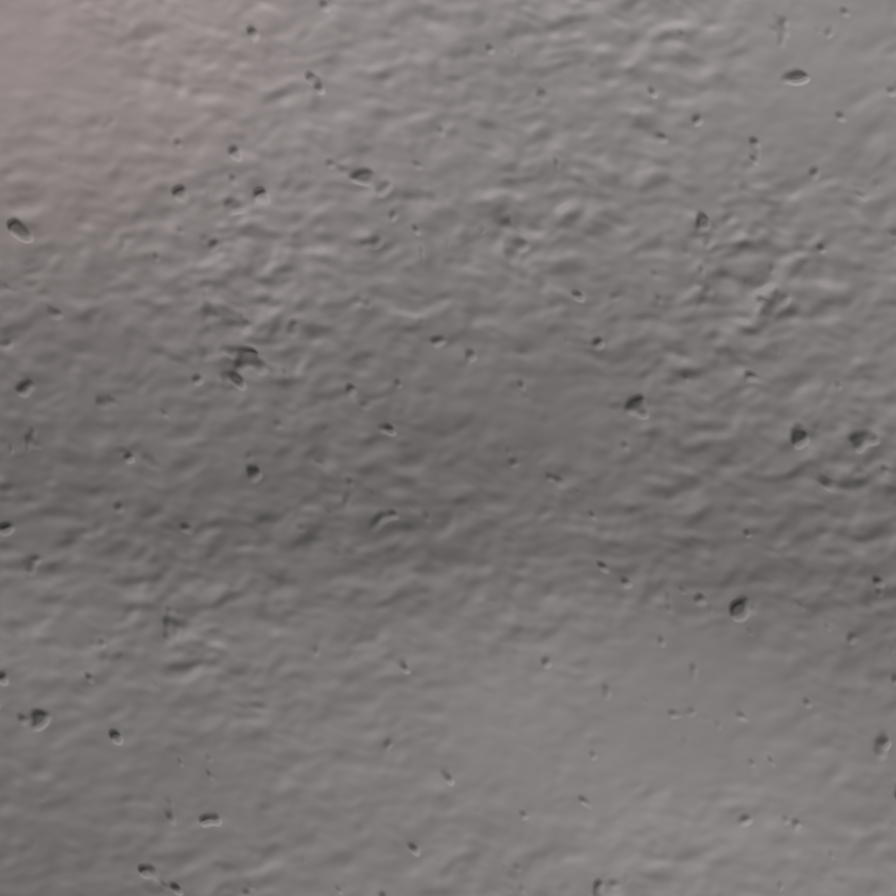
A Shadertoy shader for this texture:

```glsl
// Weathered grey plaster: soft trowelled relief with clustered, side-lit pits.
#define RELIEF_SCALE vec2(33.0, 46.0)
#define STREAK_SCALE vec2(12.0, 68.0)
#define PIT_SCALE vec2(31.0, 35.0)
#define CLUSTER_SCALE vec2(6.0, 8.0)
#define PIT_DEPTH 1.25
#define SLOPE_GAIN 0.096
#define PIT_SHADOW 0.085
#define BASE_TONE 0.521
#define BAND_DEPTH 0.088
#define LIGHT_DIR vec2(-0.5, 0.866)
#define LIGHT_STEP 0.0036
#define STONE_TINT vec3(1.0, 0.963, 0.961)

vec3 hash3(vec2 cell, float seed) {
    vec3 q = fract(vec3(cell.xyx + seed * 17.3) * vec3(0.1031, 0.1030, 0.0973));
    q += dot(q, q.yxz + 33.33);
    return fract((q.xxy + q.yzz) * q.zyx);
}

// Rounded bump with compact support, randomly turned and slightly oval.
float bump(vec2 offset, float turn) {
    float c = cos(turn), s = sin(turn);
    vec2 d = mat2(c, -s, s, c) * offset * vec2(1.0, 1.3);
    float w = max(0.0, 1.0 - dot(d, d));
    return w * w * w;
}

// Cellular noise of raised and sunken bumps, centred on zero.
float cellRelief(vec2 p, float seed) {
    vec2 cell = floor(p);
    float sum = 0.0;
    for (int j = -1; j <= 1; j++)
    for (int i = -1; i <= 1; i++) {
        vec2 c = cell + vec2(i, j);
        vec3 r = hash3(c, seed);
        sum += (2.0 * r.z - 1.0) * bump(p - c - r.xy, r.z * 40.0);
    }
    return sum;
}

vec2 roughen(vec2 p) {
    return p + 0.0025 * sin(p.yx * vec2(83.0, 67.0) + 1.5 * sin(p * 31.0));
}

// Ragged pits: peaks of two noise layers, crowded where clusters lie.
float pitDepth(vec2 p) {
    vec2 q = roughen(p);
    float cluster = smoothstep(0.18, 0.75, cellRelief(p * CLUSTER_SCALE, 3.0));
    float field = cellRelief(q * PIT_SCALE, 5.0)
                + 0.55 * cellRelief(q * PIT_SCALE * 2.2, 23.0)
                + 0.42 * cluster;
    field -= 0.12 * (1.0 - smoothstep(0.12, 0.42, p.y));
    return 1.3 * smoothstep(0.72, 1.45, field);
}

float surfaceHeight(vec2 p, float pit) {
    vec2 q = roughen(p);
    float patches = max(0.35, 0.9 + 0.9 * cellRelief(p * 5.0, 11.0));
    float worn = patches * mix(0.6, 1.0, smoothstep(0.12, 0.45, p.y));
    float relief = cellRelief(q * RELIEF_SCALE, 7.0)
                 + 0.42 * cellRelief(q * RELIEF_SCALE * 1.9, 13.0)
                 + 0.25 * cellRelief(q * STREAK_SCALE, 19.0);
    return worn * relief - PIT_DEPTH * pit;
}

// Broad lighting: a dark band below the middle, paler top and foot.
float broadTone(vec2 p) {
    float bandY = p.y - 0.42 + 0.12 * (p.x - 0.5) + 0.015 * sin(p.x * 7.0);
    float width = bandY < 0.0 ? 0.13 : 0.28;
    float band = exp(-bandY * bandY / (width * width));
    float corner = exp(-8.0 * dot(p, p));
    float mottling = 0.006 * sin(p.x * 9.0 + 2.0 * sin(p.y * 6.0))
                   + 0.014 * cellRelief(p * vec2(8.0, 11.0), 29.0);
    return BASE_TONE - BAND_DEPTH * band - 0.085 * corner
         + 0.024 * smoothstep(0.72, 1.0, p.y) + mottling;
}

void mainImage(out vec4 fragColor, in vec2 fragCoord) {
    vec2 p = fragCoord / iResolution.y;

    // Slope towards the light, by a central difference
    vec2 stepToLight = LIGHT_DIR * LIGHT_STEP;
    vec2 nearLight = p + stepToLight, farLight = p - stepToLight;
    float slope = surfaceHeight(farLight, pitDepth(farLight))
                - surfaceHeight(nearLight, pitDepth(nearLight));

    // Slope shading, then shadow pooled inside the pits
    float tone = broadTone(p) + SLOPE_GAIN * clamp(slope, -1.6, 1.1);
    tone -= PIT_SHADOW * pitDepth(p);

    // Warm glow in the upper left
    vec2 glowOffset = p - vec2(0.0, 1.0);
    float glow = exp(-9.0 * dot(glowOffset, glowOffset));
    vec3 color = tone * STONE_TINT + glow * vec3(0.052, 0.030, 0.026);
    fragColor = vec4(clamp(color, 0.0, 1.0), 1.0);
}
```
